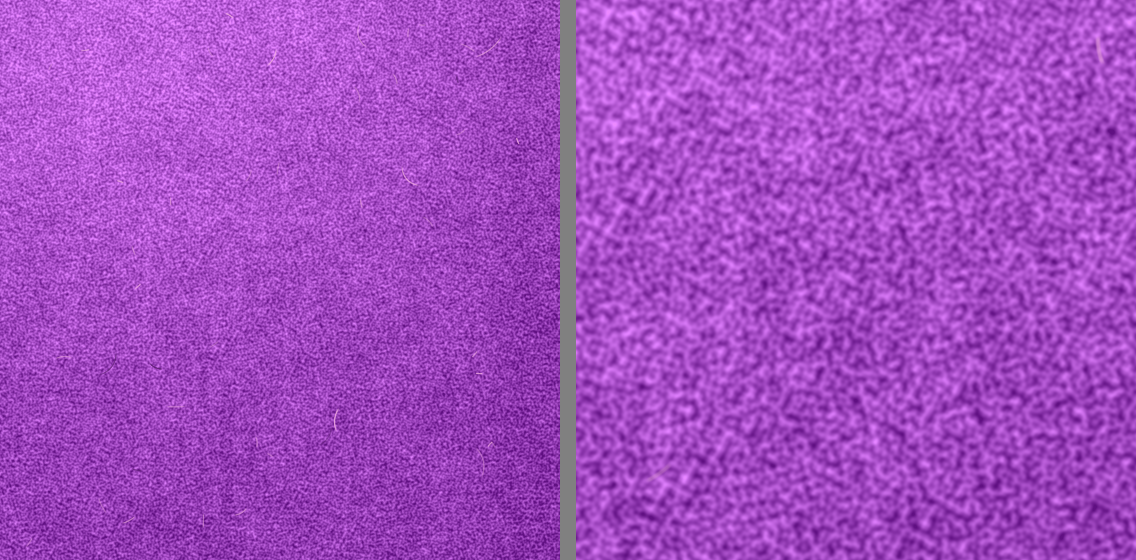
Left, the full canvas; right, a detail of the centre.
This texture is drawn by a three.js fragment shader. Its source:

```glsl
varying vec2 vUv;

float hash(vec2 p) {
  return fract(sin(dot(p, vec2(127.1, 311.7))) * 43758.55);
}

vec2 gradientAt(vec2 cell) {
  float angle = 6.2832 * hash(cell);
  return vec2(cos(angle), sin(angle));
}

float gradientNoise(vec2 p) {
  vec2 i = floor(p);
  vec2 f = p - i;
  vec2 u = f * f * f * (f * (f * 6.0 - 15.0) + 10.0);
  float a = dot(gradientAt(i), f);
  float b = dot(gradientAt(i + vec2(1.0, 0.0)), f - vec2(1.0, 0.0));
  float c = dot(gradientAt(i + vec2(0.0, 1.0)), f - vec2(0.0, 1.0));
  float d = dot(gradientAt(i + vec2(1.0, 1.0)), f - vec2(1.0, 1.0));
  return mix(mix(a, b, u.x), mix(c, d, u.x), u.y);
}

mat2 rotation(float angle) {
  float c = cos(angle);
  float s = sin(angle);
  return mat2(c, s, -s, c);
}

// Light falls from the upper left and fades to the bottom and right edge
float lighting(vec2 uv) {
  vec2 fromGlow = uv - vec2(0.2, 1.0);
  float glow = exp(-2.8 * dot(fromGlow, fromGlow));
  return 0.22 + 0.2 * uv.y + 0.42 * glow - 0.13 * smoothstep(0.7, 1.0, uv.x);
}

// Short matted wool, from fine tips to soft tufts and blotches
float woolGrain(vec2 uv) {
  float tips = gradientNoise(rotation(0.5) * uv * 225.0);
  float fuzz = gradientNoise(rotation(-0.4) * uv * vec2(125.0, 150.0) + 31.0);
  float tufts = gradientNoise(uv * vec2(48.0, 62.0) + 73.0);
  float blotches = gradientNoise(uv * vec2(21.0, 27.0) + 17.0);
  float mottling = gradientNoise(uv * 9.0 + 9.0);
  return 0.95 * tips + 0.5 * fuzz + 0.28 * tufts + 0.15 * blotches + 0.14 * mottling;
}

// Faint knitted rows that show through the nap in places
float knitRows(vec2 uv) {
  float sway = 0.9 * gradientNoise(uv * vec2(26.0, 12.0));
  float visible = 0.5 + gradientNoise(uv * 7.0 + 50.0);
  return visible * sin(6.2832 * (uv.y * 105.0 + sway));
}

// Coverage of one thin curved hair
float hair(vec2 p, float halfLength, float bend) {
  float slope = 2.0 * bend * p.x;
  float dist = abs(p.y - bend * p.x * p.x) / sqrt(1.0 + slope * slope);
  float ends = 1.0 - smoothstep(0.6 * halfLength, halfLength, abs(p.x));
  return ends * (1.0 - smoothstep(0.0003, 0.002, dist));
}

void main() {
  float tone = lighting(vUv) + woolGrain(vUv) + 0.1 * knitRows(vUv);
  vec3 deepPurple = vec3(0.49, 0.16, 0.62);
  vec3 brightViolet = vec3(0.81, 0.44, 0.93);
  vec3 color = mix(deepPurple, brightViolet, clamp(tone, -0.35, 1.35));

  // Scattered loose hairs, mostly pale, a few dark
  vec3 paleHair = vec3(0.94, 0.66, 0.88);
  vec3 darkHair = vec3(0.34, 0.1, 0.42);
  for (int i = 0; i < 44; i++) {
    float id = float(i);
    vec2 center = vec2(hash(vec2(id, 1.0)), hash(vec2(id, 2.0)));
    vec2 p = rotation(6.2832 * hash(vec2(id, 3.0))) * (vUv - center);
    float size = hash(vec2(id, 4.0));
    float halfLength = 0.007 + 0.026 * size * size;
    float bend = 36.0 * (hash(vec2(id, 5.0)) - 0.5);
    float strength = 0.35 + 0.5 * pow(hash(vec2(id, 6.0)), 2.0);
    vec3 tint = mod(id, 9.0) < 0.5 ? darkHair : paleHair;
    color = mix(color, tint, strength * hair(p, halfLength, bend));
  }

  gl_FragColor = vec4(color, 1.0);
}
```
